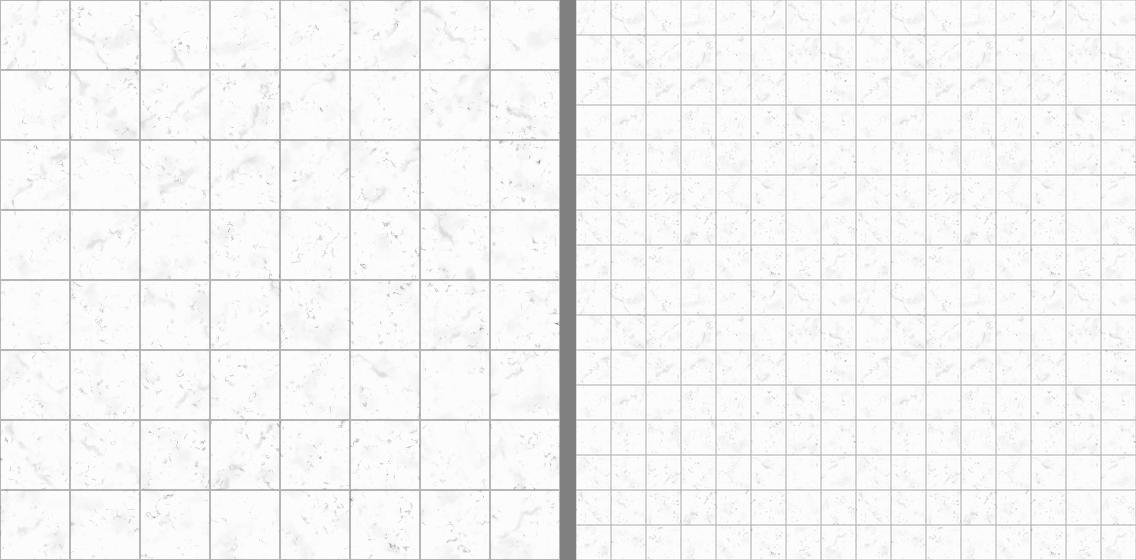
Left, the tile; right, the same tile 2 across and 2 down.
Give the GLSL for this texture, as a three.js fragment shader.

```glsl
// White marble floor: an 8 by 8 grid of square slabs with broken grey veins and thin dark joints.
varying vec2 vUv;

const float TILES = 8.0;
const float JOINT_WIDTH = 0.0012;
const vec3 MARBLE = vec3(0.99);
const vec3 JOINT = vec3(0.19);
const float CLOUD_DEPTH = 0.045;
const float BAND_DEPTH = 0.09;
const float CRACK_DEPTH = 0.24;
const float FLECK_DEPTH = 0.38;
const float WARP = 0.10;

vec2 hash2(vec2 p) {
  vec3 q = fract(p.xyx * vec3(0.1031, 0.1030, 0.0973));
  q += dot(q, q.yzx + 33.33);
  return fract((q.xx + q.yz) * q.zy);
}

float cornerSlope(vec2 cell, vec2 offset) {
  float angle = 6.28318 * hash2(cell).x;
  return dot(vec2(cos(angle), sin(angle)), offset);
}

// Gradient noise, about -0.7 to 0.7
float noise(vec2 p) {
  vec2 i = floor(p), f = fract(p);
  vec2 u = f * f * f * (f * (f * 6.0 - 15.0) + 10.0);
  vec2 e = vec2(1.0, 0.0);
  float low = mix(cornerSlope(i, f), cornerSlope(i + e.xy, f - e.xy), u.x);
  float high = mix(cornerSlope(i + e.yx, f - e.yx), cornerSlope(i + e.xx, f - e.xx), u.x);
  return mix(low, high, u.y);
}

float fbm(vec2 p) {
  float sum = 0.0, amp = 1.0;
  for (int k = 0; k < 4; k++) {
    sum += amp * noise(p);
    p = mat2(1.6, 1.2, -1.2, 1.6) * p + 7.3;
    amp *= 0.5;
  }
  return sum;
}

// Darkening of one slab at local position p
float marbleShade(vec2 p, vec2 id) {
  vec2 seed = hash2(id + 3.7);
  vec2 style = hash2(id + 41.2);
  vec2 q = p + floor(seed * 60.0) + seed;
  vec2 bend = vec2(fbm(q * 4.0), fbm(q * 4.0 + 17.3));
  vec2 w = q + WARP * bend;

  // Pale clouds
  float shade = CLOUD_DEPTH * smoothstep(0.0, 0.75, fbm(w * 2.3 + 5.1));

  // Soft diagonal band on some slabs
  float angle = mix(0.5, 1.1, seed.y) * (seed.x < 0.5 ? -1.0 : 1.0);
  float away = abs(dot(p - 0.5, vec2(sin(angle), cos(angle))) + (style.y - 0.5) * 0.5 + 0.14 * bend.x);
  float band = (1.0 - smoothstep(0.0, 0.07, away)) * smoothstep(-0.25, 0.4, noise(q * 5.0 + 2.9));
  shade += BAND_DEPTH * band * step(0.45, style.x);

  // Thin broken cracks, gathered in patches
  float patches = smoothstep(-0.1, 0.45, fbm(q * 2.8 + 29.4));
  float gaps = smoothstep(-0.1, 0.35, noise(q * 13.0 + 8.6));
  float crack = 1.0 - smoothstep(0.0, 0.13, abs(fbm(w * 5.0 + 11.7)));
  float strength = mix(0.45, 1.0, style.y);
  shade += CRACK_DEPTH * strength * crack * gaps * (0.12 + 0.88 * patches);

  // Small dark flecks beside the cracks
  float fleck = smoothstep(0.38, 0.62, fbm(w * 9.0 + 51.3));
  shade += FLECK_DEPTH * strength * fleck * patches * (0.2 + 0.8 * crack);
  return shade;
}

// Share of the pixel covered by the joint
float jointCover(vec2 local, float pixel) {
  vec2 fromCentre = abs(local - 0.5);
  float d = (0.5 - max(fromCentre.x, fromCentre.y)) / TILES;
  float halfWidth = 0.5 * JOINT_WIDTH;
  float overlap = min(halfWidth, d + 0.5 * pixel) - max(-halfWidth, d - 0.5 * pixel);
  return clamp(overlap / pixel, 0.0, 1.0);
}

void main() {
  vec2 grid = vUv * TILES;
  vec2 id = mod(floor(grid), TILES);
  vec2 local = fract(grid);
  float pixel = max(fwidth(vUv.x), 0.00001);

  vec3 colour = MARBLE - marbleShade(local, id) * vec3(1.0);
  colour = mix(colour, JOINT, jointCover(local, pixel));
  gl_FragColor = vec4(clamp(colour, 0.0, 1.0), 1.0);
}
```
